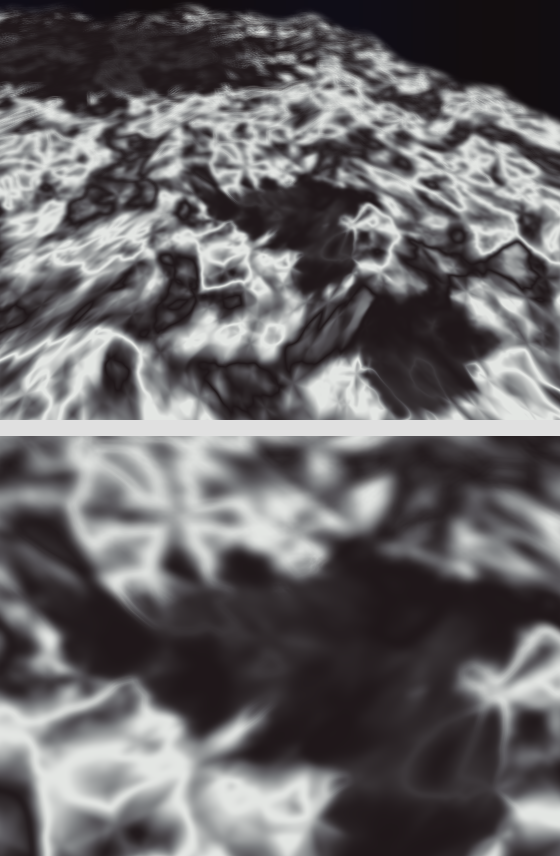
Top: the whole. Bottom: its middle third, enlarged.
Give the GLSL for this texture, as a Shadertoy shader.

```glsl
const float PI = 3.14159265;
const int LENS_TAPS = 8;
const vec3 BACKDROP = vec3(0.07, 0.05, 0.06);

vec2 hash2(vec2 cell) {
    vec2 s = vec2(dot(cell, vec2(127.1, 311.7)), dot(cell, vec2(269.5, 183.3)));
    return fract(sin(s) * 43758.55);
}

// Metal tones from shadow to highlight
vec3 metalRamp(float tone) {
    vec3 stops[6] = vec3[6](
        vec3(0.12, 0.09, 0.10), vec3(0.21, 0.19, 0.20), vec3(0.34, 0.33, 0.35),
        vec3(0.49, 0.50, 0.51), vec3(0.68, 0.69, 0.69), vec3(0.89, 0.90, 0.89));
    float x = clamp(tone, 0.0, 1.0) * 5.0;
    int i = min(int(x), 4);
    return mix(stops[i], stops[i + 1], x - float(i));
}

// Cellular facets: each cell is a tilted plane with folds fanning from its pinch
float crumple(vec2 p, float sharpness) {
    vec2 base = floor(p);
    float sum = 0.0, total = 0.0;
    for (int j = -1; j <= 1; j++)
    for (int i = -1; i <= 1; i++) {
        vec2 cell = base + vec2(i, j);
        vec2 rnd = hash2(cell);
        vec2 d = p - cell - 0.1 - 0.8 * rnd;
        vec2 look = hash2(cell + 37.0);
        float dist = length(d) + 1e-4;
        float folds = 2.0 + floor(look.x * 3.0);
        float fan = sin(folds * atan(d.y, d.x) + 6.28 * look.y);
        fan = asin(0.97 * fan) / PI * 2.0 * smoothstep(0.0, 0.25, dist);
        float tiltAngle = 6.28 * rnd.x;
        float tilt = dot(d, vec2(cos(tiltAngle), sin(tiltAngle)));
        float weight = exp(-sharpness * dist);
        sum += weight * (0.75 * fan + 1.3 * tilt + 1.6 * (look.x - 0.5));
        total += weight;
    }
    return sum / total;
}

// Sheet lying in perspective, finer toward the far edge
vec2 sheetPlane(vec2 uv) {
    float depth = 1.3 - min(uv.y, 1.05);
    vec2 p = 4.5 * vec2(uv.x - 0.67, 1.0) / depth;
    p += 0.16 * sin(p.yx * vec2(1.9, 2.3) + vec2(0.4, 2.1));
    return p + 0.06 * sin(p.yx * vec2(5.3, 4.7));
}

// Triangle wave keeps the reflected tones evenly spread
float reflection(vec2 p) {
    float phase = 1.7 * crumple(p, 20.0);
    phase += 0.75 * crumple(p * 2.1 + 9.0, 17.0);
    phase += 0.22 * crumple(p * 4.7 + 23.0, 14.0);
    return 0.5 + asin(sin(phase * 1.25 + 0.2)) / PI;
}

float hollow(vec2 uv, vec2 centre, vec2 radii, float raggedness) {
    float d = length((uv - centre) / radii) + raggedness;
    return 1.0 - smoothstep(0.75, 1.15, d);
}

float ridgeHeight(float x) {
    return 0.965 - 0.42 * max(x - 0.72, 0.0)
         + 0.012 * sin(x * 17.0) + 0.007 * sin(x * 43.0 + 1.0);
}

vec3 scene(vec2 uv) {
    float tone = reflection(sheetPlane(uv));
    float ragged = 0.5 * (tone - 0.5);

    // Unlit hollows in the sheet
    float dark = hollow(uv, vec2(0.26, 0.86), vec2(0.46, 0.12), ragged);
    dark = max(dark, hollow(uv, vec2(0.68, 0.50), vec2(0.21, 0.08), ragged));
    dark = max(dark, hollow(uv, vec2(0.78, 0.40), vec2(0.10, 0.10), ragged));
    dark = max(dark, hollow(uv, vec2(1.00, 0.13), vec2(0.17, 0.17), ragged));
    tone = mix(tone * 1.06, tone * tone * 0.25, dark);

    // Dim room behind the far edge
    float edge = ridgeHeight(uv.x);
    float behind = smoothstep(edge - 0.015, edge + 0.015, uv.y);
    vec3 room = BACKDROP + vec3(-0.01, 0.0, 0.03) * (0.5 + 0.5 * sin(uv.x * 8.0 + 1.5));
    return mix(metalRamp(tone), room, behind);
}

void mainImage(out vec4 fragColor, in vec2 fragCoord) {
    vec2 uv = fragCoord / iResolution.y;

    // Lens blur grows with distance
    float radius = mix(0.0016, 0.009, smoothstep(0.2, 0.9, uv.y));
    vec3 color = vec3(0.0);
    for (int i = 0; i < LENS_TAPS; i++) {
        float k = float(i) + 0.5;
        float angle = k * 2.4;
        vec2 offset = sqrt(k / float(LENS_TAPS)) * vec2(cos(angle), sin(angle));
        color += scene(uv + radius * offset);
    }
    fragColor = vec4(color / float(LENS_TAPS), 1.0);
}
```
